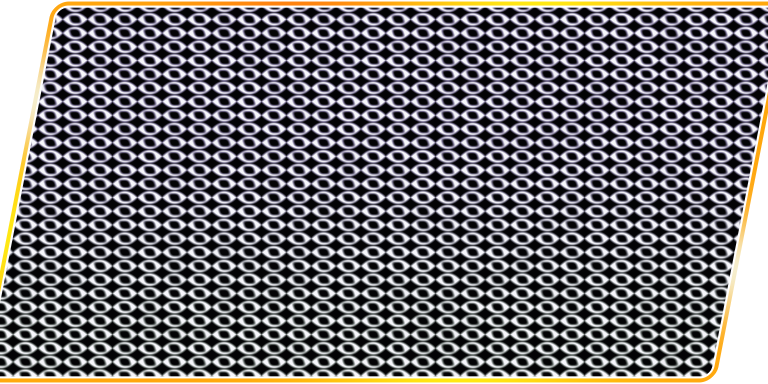
A Shadertoy shader for this pattern:

```glsl
// A slanted, rounded panel filled with a straight grid of soft white eye-shaped
// links on black, framed by a thin gold line with drifting highlights.
// Lens and superellipse fields shape each link; a sheared box shapes the panel.
// Lengths are in canvas heights.

const vec2  PITCH       = vec2(0.0647, 0.03568);   // column and row spacing
const vec2  GRID_ORIGIN = vec2(0.0018, 0.0218);    // centre of the first link
const vec2  LENS_HALF   = vec2(0.0322, 0.0166);
const vec2  HOLE_HALF   = vec2(0.0134, 0.0102);
const float HOLE_SHEAR  = 0.35;
const float LINK_BLUR   = 0.0042;
const float VARIATION   = 0.05;

const vec2  PANEL_CENTRE = vec2(1.0, 0.5);
const vec2  PANEL_HALF   = vec2(0.942, 0.496);
const float PANEL_SLANT  = 0.195;
const float PANEL_RADIUS = 0.042;
const float GOLD_WIDTH   = 0.0105;
const float INNER_WIDTH  = 0.0055;

const vec3 PAPER  = vec3(1.0);
const vec3 INK    = vec3(0.012, 0.012, 0.018);
const vec3 LILAC  = vec3(0.46, 0.43, 0.56);
const vec3 GREY   = vec3(0.44, 0.47, 0.46);
const vec3 SILVER = vec3(0.97, 0.97, 0.99);
const vec3 ORANGE = vec3(1.0, 0.65, 0.05);
const vec3 AMBER  = vec3(1.0, 0.50, 0.06);
const vec3 YELLOW = vec3(1.0, 0.91, 0.08);
const vec3 CREAM  = vec3(0.96, 0.93, 0.80);

float hash(vec2 p) {
    vec3 q = fract(vec3(p.xyx) * 0.1031);
    q += dot(q, q.yzx + 33.33);
    return fract((q.x + q.y) * q.z);
}

float coverage(float dist, float pixel) {
    return clamp(0.5 - dist / pixel, 0.0, 1.0);
}

// Signed distance to the slanted panel, negative inside
float panelDistance(vec2 p) {
    vec2 q = p - PANEL_CENTRE;
    q.x = (q.x - PANEL_SLANT * q.y) / sqrt(1.0 + PANEL_SLANT * PANEL_SLANT);
    q = abs(q) - PANEL_HALF + PANEL_RADIUS;
    return length(max(q, 0.0)) + min(max(q.x, q.y), 0.0) - PANEL_RADIUS;
}

// Pointed lens bounded by two parabolas
float lensDistance(vec2 p) {
    float u = p.x / LENS_HALF.x;
    float slope = 2.0 * u * LENS_HALF.y / LENS_HALF.x;
    return (abs(p.y) + LENS_HALF.y * (u * u - 1.0)) / sqrt(1.0 + slope * slope);
}

// Leaning, squarish opening
float holeDistance(vec2 p) {
    p.x += HOLE_SHEAR * p.y;
    vec2 q = abs(p) / HOLE_HALF;
    return (pow(dot(q * q, q) + 1e-5, 1.0 / 3.0) - 1.0) * HOLE_HALF.y;
}

vec3 linkGrid(vec2 p, float pixel) {
    vec2 cell = floor((p - GRID_ORIGIN) / PITCH + 0.5);
    vec2 local = p - GRID_ORIGIN - cell * PITCH;
    float blur = max(LINK_BLUR, pixel);
    float vary = (hash(cell + 40.0) - 0.5) * VARIATION;

    float lens = 1.0 - smoothstep(-blur, blur, lensDistance(local));
    float opening = smoothstep(-blur, blur, holeDistance(local * (1.0 + vary)));
    float light = lens * opening * (1.0 + vary);

    // Half-lit fringes drift from grey at the bottom to lilac at the top
    vec3 fringe = mix(GREY, LILAC, smoothstep(0.1, 0.7, p.y));
    vec3 colour = mix(INK, fringe, clamp(light * 2.0, 0.0, 1.0));
    return mix(colour, SILVER, clamp(light * 2.0 - 1.0, 0.0, 1.0));
}

float glow(vec2 p, vec2 centre, float radius) {
    vec2 q = (p - centre) / radius;
    return exp(-dot(q, q));
}

vec3 goldColour(vec2 p) {
    float yellow = glow(p, vec2(1.4, 1.0), 0.32) + glow(p, vec2(1.2, 0.0), 0.36)
                 + glow(p, vec2(0.04, 0.38), 0.22);
    float cream = glow(p, vec2(0.1, 0.74), 0.13) + glow(p, vec2(1.91, 0.3), 0.13);
    vec3 colour = mix(ORANGE, AMBER, glow(p, vec2(0.78, 1.0), 0.28));
    colour = mix(colour, YELLOW, min(yellow, 1.0));
    return mix(colour, CREAM, min(cream, 1.0));
}

void mainImage(out vec4 fragColor, in vec2 fragCoord) {
    float pixel = 1.0 / iResolution.y;
    vec2 p = fragCoord * pixel;
    float dist = panelDistance(p);

    // Layers from the outside in: paper, gold frame, white line, links
    vec3 colour = mix(PAPER, goldColour(p), coverage(dist, pixel));
    colour = mix(colour, PAPER, coverage(dist + GOLD_WIDTH, pixel));
    float inside = coverage(dist + GOLD_WIDTH + INNER_WIDTH, pixel);
    colour = mix(colour, linkGrid(p, pixel), inside);

    fragColor = vec4(colour, 1.0);
}
```
